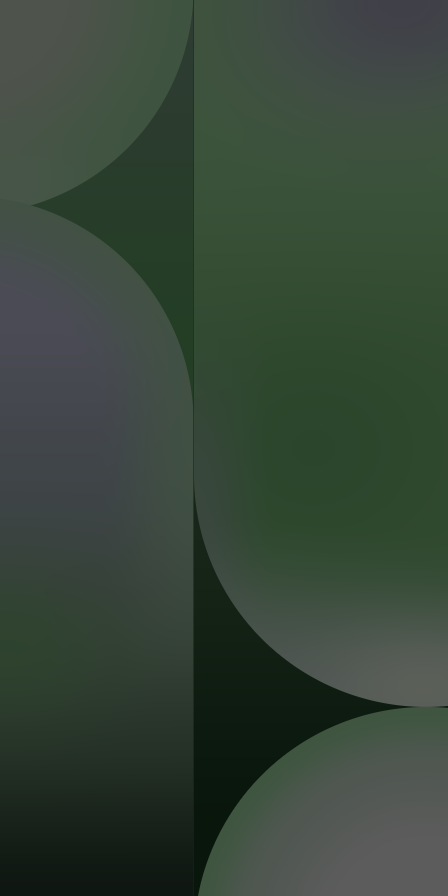
Write a WebGL 1 fragment shader that draws this background.

```glsl
precision highp float;
// Two columns of large rounded forms in muted green and violet grey.
// Each form is a disc or half-capsule distance, filled with vertical ramps,
// soft elliptical glows and a tinted rim; the columns meet at a crisp split.
uniform vec2 u_resolution;

const float SPLIT = 0.432;

// Gaussian spot with separate horizontal and vertical reach.
float glow(vec2 p, vec2 center, vec2 reach) {
  vec2 q = (p - center) / reach;
  return exp(-dot(q, q));
}

float disc(vec2 p, vec2 center, float radius) {
  return length(p - center) - radius;
}

// Capsule extending endlessly from its round end; side is 1 for a top end, -1 for a bottom end.
float capsule(vec2 p, vec2 center, float radius, float side) {
  vec2 q = p - center;
  return length(vec2(q.x, max(q.y * side, 0.0))) - radius;
}

// Antialiased inside of a distance field.
float cover(float d) {
  return clamp(0.5 - d * u_resolution.x, 0.0, 1.0);
}

vec3 leftColumn(vec2 p) {
  vec3 color = mix(vec3(0.14, 0.24, 0.145), vec3(0.18, 0.235, 0.195), smoothstep(1.2, 2.0, p.y));

  // Upper disc: warm grey core, green rim.
  float d = disc(p, vec2(-0.073, 2.026), 0.505);
  vec3 fill = mix(vec3(0.305, 0.325, 0.295), vec3(0.245, 0.33, 0.25), smoothstep(-0.3, 0.0, d));
  fill = mix(fill, vec3(0.29, 0.335, 0.295), 0.7 * glow(p, vec2(0.0, 1.58), vec2(0.2, 0.12)));
  color = mix(color, fill, cover(d));

  // Tall capsule: violet shoulder sinking into near black.
  d = capsule(p, vec2(-0.073, 1.057), 0.505, 1.0);
  fill = mix(vec3(0.06, 0.09, 0.07), vec3(0.135, 0.18, 0.14), smoothstep(0.0, 0.34, p.y));
  fill = mix(fill, vec3(0.205, 0.25, 0.21), smoothstep(0.22, 0.62, p.y));
  fill = mix(fill, vec3(0.25, 0.27, 0.285), smoothstep(0.5, 1.0, p.y));
  fill = mix(fill, vec3(0.295, 0.295, 0.335), smoothstep(0.9, 1.35, p.y));
  fill = mix(fill, vec3(0.17, 0.27, 0.17), 0.65 * glow(p, vec2(0.02, 0.56), vec2(0.22, 0.17)));
  float rim = smoothstep(-0.22, 0.0, d) * smoothstep(0.4, 1.0, p.y);
  fill = mix(fill, vec3(0.25, 0.32, 0.255), 0.85 * rim);
  return mix(color, fill, cover(d));
}

vec3 rightColumn(vec2 p) {
  vec3 color = mix(vec3(0.035, 0.085, 0.045), vec3(0.095, 0.15, 0.1), smoothstep(0.1, 0.9, p.y));

  // Hanging capsule: green body with a dark heart.
  float d = capsule(p, vec2(0.951, 0.94), 0.518, -1.0);
  vec3 fill = mix(vec3(0.19, 0.29, 0.185), vec3(0.235, 0.33, 0.23), smoothstep(1.1, 1.8, p.y));
  fill = mix(fill, vec3(0.165, 0.27, 0.17), 0.9 * glow(p, vec2(0.7, 1.0), vec2(0.28, 0.24)));

  // Cool left flank and pale round end.
  float flank = (1.0 - smoothstep(0.43, 0.62, p.x)) * (1.0 - smoothstep(0.8, 1.4, p.y));
  fill = mix(fill, vec3(0.235, 0.275, 0.255), 0.85 * flank);
  float lowEnd = 1.0 - smoothstep(0.48, 0.88, p.y + 0.12 * (p.x - SPLIT));
  fill = mix(fill, vec3(0.3, 0.33, 0.32), lowEnd);
  fill = mix(fill, vec3(0.37, 0.385, 0.355), 0.8 * glow(p, vec2(0.95, 0.47), vec2(0.24, 0.14)));

  // Violet shade at the top, fading through grey to the green edge.
  fill = mix(fill, vec3(0.265, 0.305, 0.285), 0.9 * glow(p, vec2(0.85, 1.95), vec2(0.34, 0.26)));
  fill = mix(fill, vec3(0.25, 0.25, 0.285), glow(p, vec2(0.9, 2.0), vec2(0.25, 0.18)));
  color = mix(color, fill, cover(d));

  // Lower disc: neutral core, green rim.
  d = disc(p, vec2(0.951, -0.096), 0.518);
  fill = mix(vec3(0.36, 0.36, 0.36), vec3(0.31, 0.34, 0.315), smoothstep(-0.32, -0.1, d));
  fill = mix(fill, vec3(0.245, 0.335, 0.25), smoothstep(-0.13, 0.0, d));
  return mix(color, fill, cover(d));
}

void main() {
  // Width spans 0 to 1, height 0 to 2.
  vec2 p = gl_FragCoord.xy / u_resolution * vec2(1.0, 2.0);
  vec3 color = mix(rightColumn(p), leftColumn(p), cover(p.x - SPLIT));
  gl_FragColor = vec4(color, 1.0);
}
```
